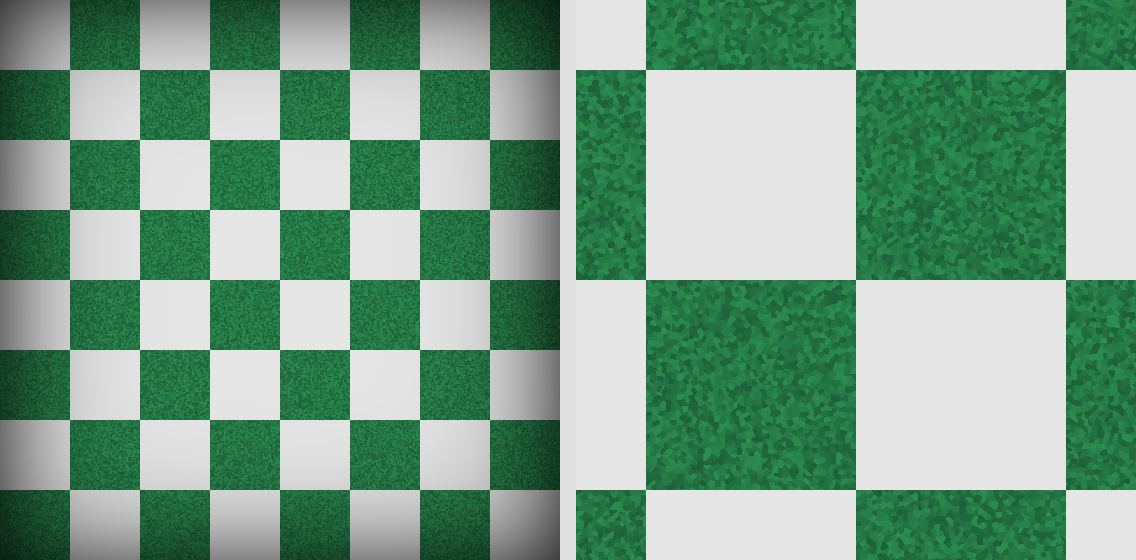
Left, the full canvas; right, a detail of the centre.
A WebGL 1 fragment shader for this pattern:

```glsl
precision highp float;

uniform vec2 u_resolution;

const float SQUARES = 8.0;
const float GRAIN_CELLS = 320.0;
const float GRAIN_STRENGTH = 0.38;
const float SHADOW_SPREAD = 0.1;
const vec2 SHADOW_INSET = vec2(-0.004, 0.016);
const vec3 WHITE = vec3(0.902);
const vec3 GREEN = vec3(0.143, 0.468, 0.270);

vec3 hash3(vec2 cell) {
  vec3 p = fract(cell.xyx * vec3(0.1031, 0.1030, 0.0973));
  p += dot(p, p.yxz + 33.33);
  return fract((p.xxy + p.yzz) * p.zyx);
}

// Random tone of the nearest scattered point, from 0 to 1
float cellularTone(vec2 p) {
  vec2 cell = floor(p);
  float nearest = 8.0;
  float tone = 0.5;
  for (int j = -1; j <= 1; j++) {
    for (int i = -1; i <= 1; i++) {
      vec2 neighbour = cell + vec2(float(i), float(j));
      vec3 h = hash3(neighbour);
      vec2 offset = neighbour + h.xy - p;
      float d = dot(offset, offset);
      if (d < nearest) {
        nearest = d;
        tone = h.z;
      }
    }
  }
  return tone;
}

// Smoothed square wave: +1 on the first half of each cycle, -1 on the second
vec2 squareWave(vec2 cycles, vec2 pixel) {
  vec2 d = 0.25 - abs(fract(cycles + 0.25) - 0.5);
  return clamp(2.0 * d / pixel, -1.0, 1.0);
}

// 1 on the squares that share the lower left corner's colour
float checker(vec2 uv, float squares, vec2 pixel) {
  float cyclesAcross = 0.5 * squares;
  vec2 wave = squareWave(uv * cyclesAcross, pixel * cyclesAcross);
  return 0.5 + 0.5 * wave.x * wave.y;
}

// Light left by a soft shadow that falls inward from the four edges
float edgeLight(vec2 uv, vec2 inset, float spread) {
  vec2 d = min(uv, 1.0 - uv) + inset;
  vec2 light = 1.0 / (1.0 + exp(-1.702 * d / spread));
  return light.x * light.y;
}

void main() {
  vec2 uv = gl_FragCoord.xy / u_resolution;
  vec2 pixel = 1.0 / u_resolution;

  // Speckled green on plain white
  float grain = cellularTone(uv * GRAIN_CELLS) - 0.5;
  vec3 felt = GREEN * (1.0 + GRAIN_STRENGTH * grain);
  vec3 color = mix(WHITE, felt, checker(uv, SQUARES, pixel));

  color *= edgeLight(uv, SHADOW_INSET, SHADOW_SPREAD);
  gl_FragColor = vec4(color, 1.0);
}
```
